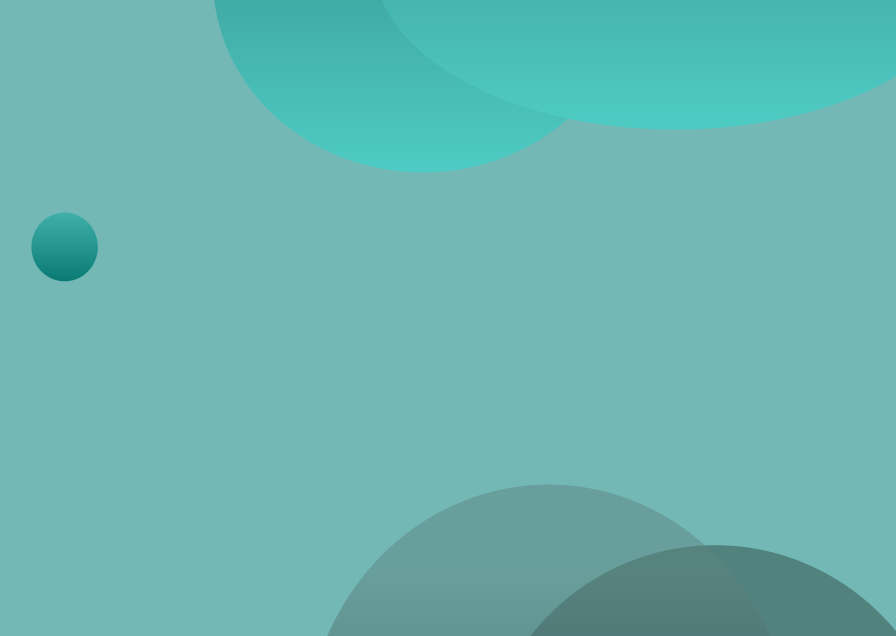
Write a WebGL 2 fragment shader that draws this background.

```glsl
#version 300 es
precision highp float;
// Flat teal backdrop with large soft-coloured ellipses cropped by the top and
// bottom edges, plus one small disc. Each ellipse is an approximate distance
// function filled with a vertical gradient and blended over the layers below.
uniform vec2 u_resolution;
out vec4 fragColor;

const vec3 BACKDROP = vec3(0.45, 0.722, 0.71);
const vec3 AQUA = vec3(0.305, 0.80, 0.77);
const vec3 AQUA_SHADE = vec3(0.255, 0.67, 0.65);
const vec3 AQUA_MID = vec3(0.277, 0.71, 0.685);
const vec3 DISC_TOP = vec3(0.245, 0.69, 0.665);
const vec3 DISC_BOTTOM = vec3(0.04, 0.48, 0.455);
const vec3 SLATE = vec3(0.318, 0.51, 0.49);
const vec3 HAZE = vec3(0.367, 0.515, 0.503);
const vec3 HAZE_SHADE = vec3(0.31, 0.45, 0.445);

// Signed distance to an ellipse, accurate near its edge.
float ellipseDistance(vec2 p, vec2 center, vec2 radii) {
    vec2 q = (p - center) / radii;
    float len = length(q);
    return (len - 1.0) * len / max(length(q / radii), 1e-4);
}

// Antialiased coverage of an ellipse; pixel is the size of one sample.
float ellipseMask(vec2 p, vec2 center, vec2 radii, float pixel) {
    return clamp(0.5 - ellipseDistance(p, center, radii) / pixel, 0.0, 1.0);
}

// Vertical gradient between two heights.
vec3 verticalGradient(float y, float low, float high, vec3 bottom, vec3 top) {
    return mix(bottom, top, clamp((y - low) / (high - low), 0.0, 1.0));
}

void main() {
    // One unit is the canvas height.
    vec2 p = gl_FragCoord.xy / u_resolution.y;
    float pixel = 1.0 / u_resolution.y;
    vec3 color = BACKDROP;

    // Two aqua ellipses hanging from the top edge
    vec3 fill = verticalGradient(p.y, 0.729, 1.0, AQUA, AQUA_SHADE);
    color = mix(color, fill, ellipseMask(p, vec2(0.665, 1.033), vec2(0.330, 0.304), pixel));
    fill = verticalGradient(p.y, 0.797, 1.0, AQUA, AQUA_MID);
    color = mix(color, fill, ellipseMask(p, vec2(1.062, 1.060), vec2(0.474, 0.2637), pixel));

    // Small disc at the left
    fill = verticalGradient(p.y, 0.558, 0.666, DISC_BOTTOM, DISC_TOP);
    color = mix(color, fill, ellipseMask(p, vec2(0.1016, 0.6117), vec2(0.0522, 0.054), pixel));

    // Slate hill, then a translucent haze hill over it
    color = mix(color, SLATE, ellipseMask(p, vec2(1.1245, -0.2418), vec2(0.3736, 0.3846), pixel));
    fill = verticalGradient(p.y, 0.0, 0.1, HAZE_SHADE, HAZE);
    float haze = ellipseMask(p, vec2(0.8626, -0.174), vec2(0.3839, 0.4121), pixel);
    color = mix(color, fill, 0.5 * haze);

    fragColor = vec4(color, 1.0);
}
```
